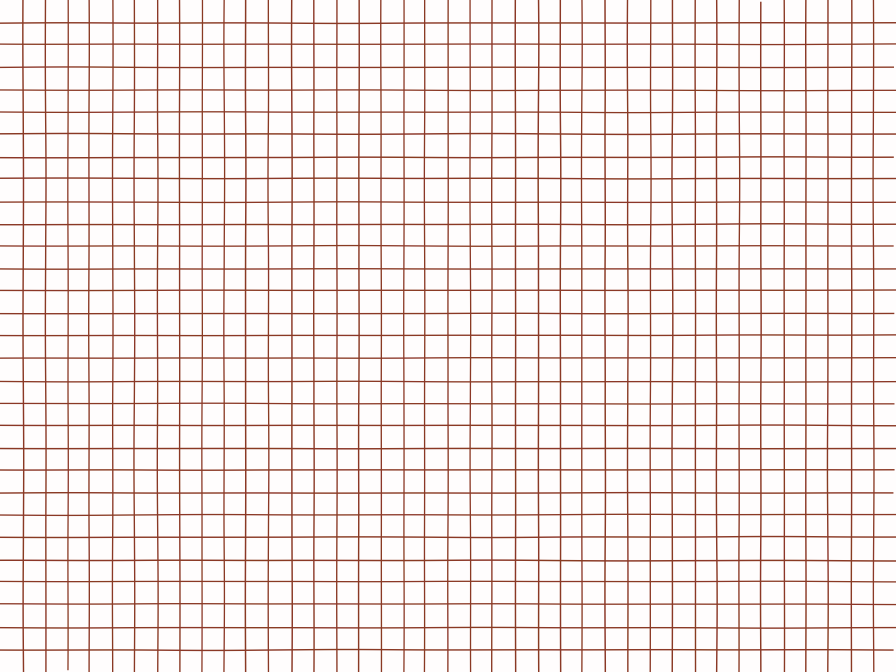
Write a Shadertoy shader that draws this pattern.

```glsl
const float ROWS = 30.0;          // cells down the canvas
const float LINE_WIDTH = 0.0625;  // in cells
const vec3 PAPER = vec3(1.0, 0.994, 0.993);
const vec3 RED_INK = vec3(0.55, 0.21, 0.16);
const vec3 BROWN_INK = vec3(0.53, 0.24, 0.12);

float hash(float n, float seed) {
    return fract(sin(n * 127.1 + seed * 311.7) * 43758.5);
}

// One-dimensional gradient noise, roughly -0.5 to 0.5
float gradientNoise(float x, float seed) {
    float cell = floor(x);
    float f = x - cell;
    float left = (hash(cell, seed) * 2.0 - 1.0) * f;
    float right = (hash(cell + 1.0, seed) * 2.0 - 1.0) * (f - 1.0);
    return mix(left, right, f * f * (3.0 - 2.0 * f));
}

// Share of a pixel covered by a band centred at distance d
float bandCoverage(float d, float width, float pixel) {
    float upper = min(d + 0.5 * width, 0.5 * pixel);
    float lower = max(d - 0.5 * width, -0.5 * pixel);
    return clamp((upper - lower) / pixel, 0.0, 1.0);
}

// Length missing from a line end; only some lines stop short
float endGap(float id, float seed, float chance) {
    float isShort = step(hash(id, seed), chance);
    return isShort * mix(0.05, 0.12, hash(id, seed + 1.0));
}

// Parallel ruled lines: x holds coverage, y holds the ink tint
vec2 ruledLines(float across, float along, float count, float span,
                float seed, vec2 gapChance, float pixel) {
    float id = round(across);
    float inside = step(0.5, id) * step(id, count - 0.5);

    // Uneven spacing, slight tilt and a slow hand wobble
    float offset = (hash(id, seed) - 0.5) * 0.09;
    offset += (hash(id, seed + 1.0) - 0.5) * 0.05 * (along / span - 0.5);
    offset += gradientNoise(along * 0.16, seed + id * 0.37) * 0.05;

    float width = LINE_WIDTH * mix(0.93, 1.07, hash(id, seed + 2.0));
    float line = bandCoverage(across - id - offset, width, pixel);

    // Trimmed ends
    float start = endGap(id, seed + 3.0, gapChance.x);
    float finish = span - endGap(id, seed + 5.0, gapChance.y);
    float ends = clamp((along - start) / pixel + 0.5, 0.0, 1.0)
               * clamp((finish - along) / pixel + 0.5, 0.0, 1.0);

    float tint = 0.4 + gradientNoise(along * 0.3, seed + id * 0.53);
    return vec2(line * ends * inside, clamp(tint, 0.0, 1.0));
}

vec3 inkOver(vec3 base, vec2 line) {
    return mix(base, mix(RED_INK, BROWN_INK, line.y), line.x);
}

void mainImage(out vec4 fragColor, in vec2 fragCoord) {
    float pixel = ROWS / iResolution.y;
    vec2 p = fragCoord * pixel;
    float columns = round(ROWS * iResolution.x / iResolution.y);

    vec2 vertical = ruledLines(p.x, p.y, columns, ROWS, 1.3, vec2(0.04), pixel);
    vec2 horizontal = ruledLines(p.y, p.x, ROWS, columns, 17.9, vec2(0.0, 0.45), pixel);

    vec3 color = inkOver(PAPER, vertical);
    color = inkOver(color, horizontal);
    fragColor = vec4(color, 1.0);
}
```
